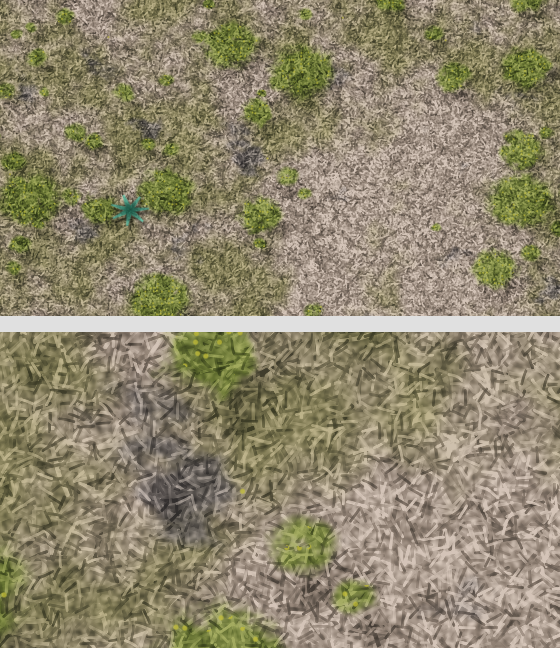
Top: the whole. Bottom: its middle third, enlarged.
Write a WebGL 2 fragment shader that draws this texture.

```glsl
#version 300 es
precision highp float;
uniform vec2 u_resolution;
out vec4 fragColor;

const float PI = 3.14159265;

vec2 hash22(vec2 p) {
    vec3 q = fract(p.xyx * vec3(0.1031, 0.1030, 0.0973));
    q += dot(q, q.yzx + 33.33);
    return fract((q.xx + q.yz) * q.zy);
}

float cornerSlope(vec2 corner, vec2 offset) {
    float angle = 2.0 * PI * hash22(corner + 91.0).x;
    return dot(vec2(cos(angle), sin(angle)), offset);
}

float gradientNoise(vec2 p) {
    vec2 i = floor(p), f = p - i;
    vec2 u = f * f * f * (f * (f * 6.0 - 15.0) + 10.0);
    vec2 e = vec2(1.0, 0.0);
    float low = mix(cornerSlope(i, f), cornerSlope(i + e, f - e), u.x);
    float high = mix(cornerSlope(i + e.yx, f - e.yx), cornerSlope(i + 1.0, f - 1.0), u.x);
    return 1.5 * mix(low, high, u.y);
}

float fbm(vec2 p) {
    float sum = 0.0, amplitude = 0.55;
    for (int i = 0; i < 4; i++) {
        sum += amplitude * gradientNoise(p);
        p = mat2(1.6, 1.2, -1.2, 1.6) * p + 17.3;
        amplitude *= 0.55;
    }
    return sum;
}

vec3 ramp(float t, vec3 dark, vec3 middle, vec3 light) {
    return mix(mix(dark, middle, clamp(t * 2.0, 0.0, 1.0)), light, clamp(t * 2.0 - 1.0, 0.0, 1.0));
}

// Dry clearing, 1 at its heart and 0 outside
float clearing(vec2 p) {
    return 1.0 - smoothstep(0.55, 1.25, length((p - vec2(1.28, 0.26)) / vec2(0.44, 0.50)));
}

// Scattered leafy clumps with ragged outlines
float clumps(vec2 p, float size, float share, float seed) {
    p += 0.10 * size * vec2(fbm(p * 20.0 + seed), fbm(p * 20.0 + seed + 40.0));
    float cover = 0.0;
    for (int j = -1; j <= 1; j++)
    for (int i = -1; i <= 1; i++) {
        vec2 id = floor(p / size) + vec2(i, j);
        vec2 centre = (id + 0.15 + 0.7 * hash22(id + seed)) * size;
        vec2 trait = hash22(id + seed + 23.0);
        float present = step(trait.x, share * (1.0 - 0.8 * clearing(centre)));
        float radius = size * mix(0.25, 0.60, trait.y);
        vec2 d = (p - centre) * vec2(0.9, 1.1);
        cover = max(cover, present * (1.0 - smoothstep(0.25, 1.0, length(d) / radius)));
    }
    return cover;
}

float foliage(vec2 p) {
    float cover = max(clumps(p, 0.23, 0.50, 5.0), 0.85 * clumps(p, 0.085, 0.20, 71.0));
    return cover * clamp(0.85 + 0.8 * fbm(p * 28.0), 0.0, 1.0);
}

// Overlapping stalks, each with its own brightness
float stalks(vec2 p, float tone, float size, float upright, float seed, float pixel) {
    for (int j = -1; j <= 1; j++)
    for (int i = -1; i <= 1; i++) {
        vec2 id = floor(p / size) + vec2(i, j);
        vec2 trait = hash22(id + seed + 57.0);
        vec2 d = p - (id + hash22(id + seed)) * size;
        float angle = mix((trait.x - 0.5) * PI, PI * 0.5 + (trait.x - 0.5) * 2.0, upright);
        vec2 axis = vec2(cos(angle), sin(angle));
        d -= axis * clamp(dot(d, axis), -0.7 * size, 0.7 * size);
        float cover = 1.0 - smoothstep(0.0, pixel, length(d) - 0.085 * size);
        tone = mix(tone, trait.y, 0.75 * cover);
    }
    return tone;
}

float flowers(vec2 p, float size, float share, float pixel) {
    vec2 id = floor(p / size);
    vec2 d = p - (id + 0.3 + 0.4 * hash22(id + 7.0)) * size;
    float dot_ = 1.0 - smoothstep(-pixel, pixel, length(d) - 0.22 * size);
    return dot_ * step(hash22(id + 131.0).x, share);
}

// Rosette of tapered leaves
float rosette(vec2 d, float radius, float leaves, float pixel) {
    float sector = 2.0 * PI / leaves;
    float angle = mod(atan(d.y, d.x) + 0.35, sector) - 0.5 * sector;
    vec2 q = length(d) * vec2(cos(angle), abs(sin(angle)));
    float halfWidth = radius * 0.17 * (1.0 - 0.7 * q.x / radius);
    return 1.0 - smoothstep(-pixel, pixel, max(q.y - halfWidth, q.x - radius));
}

void main() {
    vec2 p = gl_FragCoord.xy / u_resolution.y;
    float pixel = 1.0 / u_resolution.y;
    float dry = clearing(p);
    float leafy = foliage(p);
    float shade = clamp(foliage(p + vec2(-0.025, 0.035)) - leafy, 0.0, 1.0);
    float turf = smoothstep(-0.30, 0.45, fbm(p * 4.5 + 3.0) + 0.10 - 0.50 * dry);
    float soil = smoothstep(0.28, 0.60, fbm(p * vec2(4.5, 6.0) + 60.0) + 0.12 * fbm(p * 40.0));
    soil *= 1.0 - leafy;

    // Fine grain and layered stalks
    float tone = 0.5 + 0.35 * gradientNoise(p * 110.0);
    tone = stalks(p, tone, 0.021, 0.6 * turf, 11.0, pixel);
    tone = stalks(p, tone, 0.014, 0.6 * turf, 211.0, pixel);
    tone = stalks(p, tone, 0.011, 0.6 * turf, 411.0, pixel);
    tone += 0.22 * gradientNoise(p * 150.0 + 9.0) + 0.22 * fbm(p * 22.0);
    tone += 0.10 + 0.07 * dry - 0.08 * turf - 0.32 * shade;

    // Straw, turf, bare soil and leaves
    vec3 straw = ramp(tone, vec3(0.27, 0.24, 0.21), vec3(0.56, 0.50, 0.45), vec3(0.83, 0.77, 0.72));
    vec3 grass = ramp(tone, vec3(0.24, 0.24, 0.15), vec3(0.49, 0.47, 0.32), vec3(0.74, 0.70, 0.54));
    vec3 earth = ramp(tone - 0.12, vec3(0.17, 0.16, 0.17), vec3(0.38, 0.36, 0.36), vec3(0.72, 0.68, 0.66));
    vec3 leaf = ramp(tone, vec3(0.16, 0.20, 0.07), vec3(0.39, 0.45, 0.18), vec3(0.62, 0.66, 0.34));
    vec3 colour = mix(straw, grass, turf);
    colour = mix(colour, earth, 0.8 * soil);
    colour = mix(colour, leaf, smoothstep(0.05, 0.65, leafy) * 0.9);
    float bloom = flowers(p, 0.012, 0.30 * smoothstep(0.25, 0.8, leafy), pixel);
    colour = mix(colour, vec3(0.76, 0.74, 0.22), 0.75 * bloom);

    // Blue-green succulent and its shadow
    vec2 d = (p - vec2(0.41, 0.335)) * vec2(0.9, 1.1);
    colour *= 1.0 - 0.55 * rosette(d + vec2(-0.008, 0.014), 0.055, 7.0, 3.0 * pixel);
    vec3 succulent = mix(vec3(0.13, 0.36, 0.29), vec3(0.36, 0.64, 0.55), smoothstep(0.0, 0.055, length(d)));
    colour = mix(colour, succulent * (0.8 + 0.4 * tone), rosette(d, 0.055, 7.0, pixel));

    fragColor = vec4(clamp(colour, 0.0, 1.0), 1.0);
}
```
